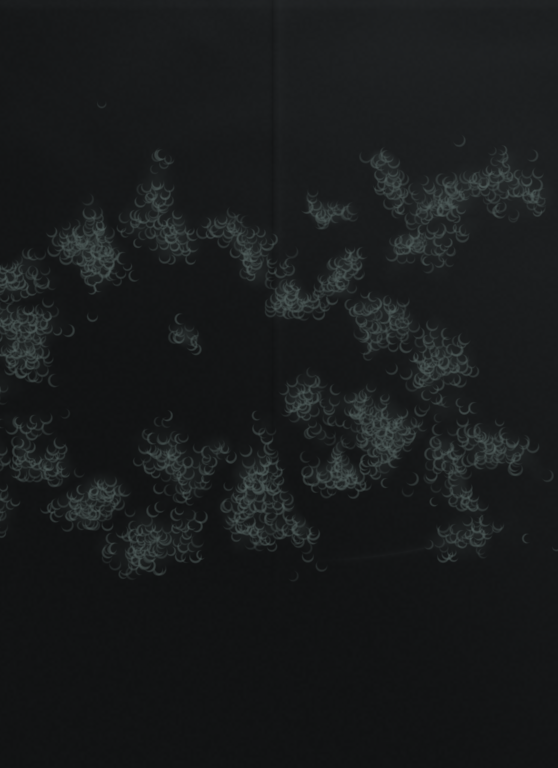
A WebGL 1 fragment shader for this texture:

```glsl
precision highp float;
// Clusters of pale overlapping crescents scattered over dark folded paper.

uniform vec2 u_resolution;

#define CLUSTER_CELL 0.090
#define CLUSTER_FILL 0.76
#define CRESCENT_CELL 0.0105
#define CRESCENT_RADIUS 0.0086
#define EDGE_SOFTNESS 0.0015
#define STRAY_CHANCE 0.003
#define INK_STRENGTH 0.62
#define HAZE_STRENGTH 0.24
#define FOLD_POSITION 0.49
#define INK_COLOR vec3(0.34, 0.40, 0.39)
#define PAPER_TINT vec3(0.98, 1.05, 1.09)

vec3 hash3(vec2 p) {
  vec3 q = fract(p.xyx * vec3(0.1031, 0.1030, 0.0973));
  q += dot(q, q.yxz + 33.33);
  return fract((q.xxy + q.yzz) * q.zyx);
}

float noise(vec2 p) {
  vec2 i = floor(p), f = fract(p);
  f = f * f * (3.0 - 2.0 * f);
  float low = mix(hash3(i).x, hash3(i + vec2(1.0, 0.0)).x, f.x);
  float high = mix(hash3(i + vec2(0.0, 1.0)).x, hash3(i + 1.0).x, f.x);
  return mix(low, high, f.y);
}

mat2 rotation(float angle) {
  float c = cos(angle), s = sin(angle);
  return mat2(c, s, -s, c);
}

// Wide band across the middle, sagging below and rising to the right
float band(vec2 p) {
  float fromMiddle = p.x - 0.36;
  float lower = 0.25 + 0.6 * fromMiddle * fromMiddle;
  float upper = 0.71 + 0.22 * p.x;
  return smoothstep(lower - 0.02, lower + 0.04, p.y)
       * (1.0 - smoothstep(upper - 0.05, upper + 0.02, p.y))
       * (1.0 - smoothstep(0.62, 0.70, p.x));
}

// Chance of a crescent: ragged elongated blobs, thinning out from the core
float density(vec2 p) {
  vec2 ragged = vec2(noise(p * 24.0), noise(p * 24.0 + 57.0)) - 0.5;
  vec2 q = p + 0.055 * ragged;
  vec2 cell = floor(q / CLUSTER_CELL);
  float blob = 0.0;
  for (int j = -1; j <= 1; j++) {
    for (int i = -1; i <= 1; i++) {
      vec2 id = cell + vec2(float(i), float(j));
      vec3 place = hash3(id + 11.0);
      vec3 form = hash3(id + 83.0);
      vec2 center = (id + 0.1 + 0.8 * place.xy) * CLUSTER_CELL;
      vec2 d = rotation(form.y * 2.2 - 0.5) * (q - center);
      d.x /= 1.5;
      float inside = 1.0 - length(d) / mix(0.024, 0.056, form.x);
      blob = max(blob, inside * step(place.z, CLUSTER_FILL) * band(center));
    }
  }
  float patchy = mix(0.6, 1.3, noise(p * 50.0 + 19.0));
  return patchy * smoothstep(0.0, 0.9, blob) + STRAY_CHANCE * band(p);
}

// Moon shape with tapering horns that stay open at the top
float crescent(vec2 p, float radius) {
  p.y *= mix(1.0, 0.82, step(0.0, p.y));
  float outer = length(p) - radius;
  float inner = 0.90 * radius - length(p - vec2(0.0, 0.22 * radius));
  float shape = 1.0 - smoothstep(-EDGE_SOFTNESS, EDGE_SOFTNESS, max(outer, inner));
  return shape * (1.0 - smoothstep(-0.4 * radius, 0.65 * radius, p.y));
}

// Sum of all tilted crescents near a point
float crescents(vec2 p) {
  vec2 cell = floor(p / CRESCENT_CELL);
  float total = 0.0;
  for (int j = -1; j <= 1; j++) {
    for (int i = -1; i <= 1; i++) {
      vec2 id = cell + vec2(float(i), float(j));
      float chance = density((id + 0.5) * CRESCENT_CELL);
      for (int k = 0; k < 3; k++) {
        vec3 place = hash3(id + 131.0 * float(k) + 7.0);
        vec3 form = hash3(id + 173.0 * float(k) + 29.0);
        vec2 d = rotation(2.8 * form.x - 1.2) * (p - (id + place.xy) * CRESCENT_CELL);
        float shape = crescent(d, CRESCENT_RADIUS * mix(0.65, 1.0, form.y));
        total += shape * mix(0.4, 1.2, form.z) * step(place.z, chance);
      }
    }
  }
  return total;
}

// Paper brightness: light from the upper right, fold, crease and wrinkles
float paper(vec2 p, float width) {
  float light = 0.071 + 0.014 * smoothstep(0.35, 1.0, p.y)
              + 0.034 * smoothstep(0.0, 0.9, 0.75 * p.y + p.x - 0.48);
  float fold = p.x - FOLD_POSITION * width;
  float foldFade = smoothstep(0.05, 0.9, p.y);
  light += foldFade * (0.014 * exp(-abs(fold - 0.008) / 0.007)
                     - 0.022 * exp(-abs(fold + 0.001) / 0.003));
  float bend = p.x - 0.40;
  float crease = p.y - 0.27 - 0.7 * bend * bend;
  float creaseFade = smoothstep(0.38, 0.50, p.x) * (1.0 - smoothstep(0.60, 0.70, p.x));
  light += 0.022 * creaseFade * exp(-abs(crease) / 0.003);
  float wrinkle = noise(p * vec2(9.0, 22.0) + 3.0 * noise(p * 6.0)) - 0.5;
  light += 0.012 * wrinkle * smoothstep(0.4, 1.0, p.y);
  light += 0.012 * smoothstep(0.985, 0.995, p.y);
  return light + 0.008 * (noise(p * 260.0) - 0.5);
}

void main() {
  vec2 p = gl_FragCoord.xy / u_resolution.y;
  vec3 color = PAPER_TINT * paper(p, u_resolution.x / u_resolution.y);
  float ink = INK_STRENGTH * crescents(p) + HAZE_STRENGTH * density(p);
  color = mix(color, INK_COLOR, 1.0 - exp(-ink));
  gl_FragColor = vec4(color, 1.0);
}
```
